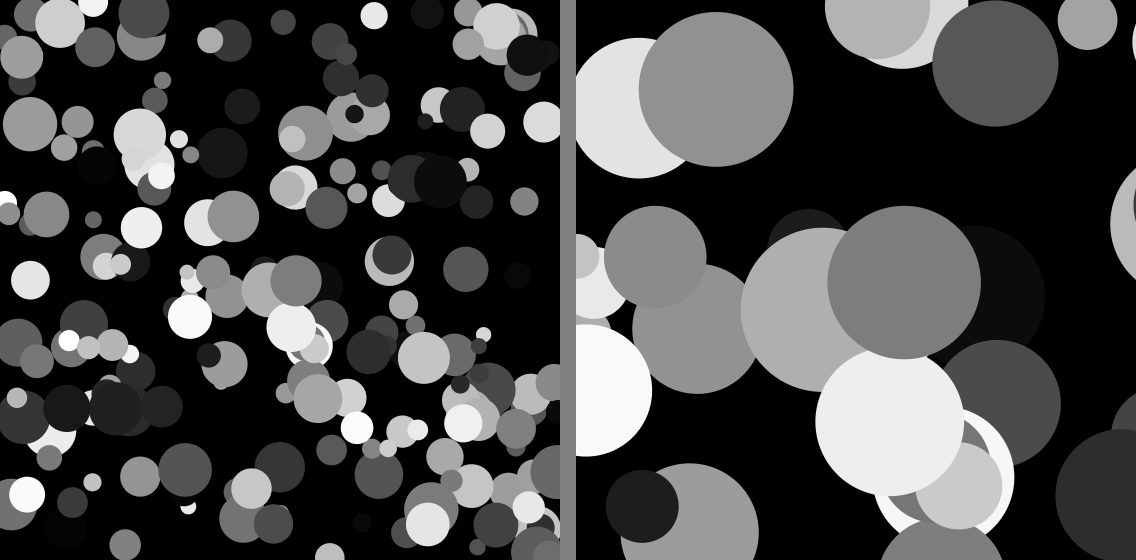
Left, the full canvas; right, a detail of the centre.
Give the GLSL for this pattern, as a WebGL 2 fragment shader.

```glsl
#version 300 es
precision highp float;
precision highp int;

// Flat grey discs of mixed size scattered over black, overlapping like confetti.
// Each disc gets a hashed centre, while its radius and grey follow an even
// two-dimensional sequence; the discs are painted from back to front.

uniform vec2 u_resolution;
out vec4 fragColor;

const int DISC_COUNT = 204;
const uint SCATTER_SEED = 71u;
const float MIN_RADIUS = 0.013;
const float MAX_RADIUS = 0.049;
const vec3 BACKGROUND = vec3(0.0);

// Integer mixing hash
uint mixBits(uint n) {
    n = (n ^ (n >> 16)) * 0x7feb352du;
    n = (n ^ (n >> 15)) * 0x846ca68bu;
    return n ^ (n >> 16);
}

// Two independent random values from 0 to 1
vec2 random2(uint id, uint seed) {
    uint first = mixBits(id + mixBits(seed));
    uint second = mixBits(first + 0x9e3779b9u);
    return vec2(first >> 8, second >> 8) / 16777216.0;
}

// Evenly spread pairs, so every size meets every grey
vec2 evenPair(int index) {
    return fract(0.5 + float(index) * vec2(0.75488, 0.56984));
}

// Disc coverage with an edge one pixel wide
float discMask(vec2 point, vec2 centre, float radius, float pixel) {
    float edgeDistance = length(point - centre) - radius;
    return clamp(0.5 - edgeDistance / pixel, 0.0, 1.0);
}

// Paint all discs, later ones on top
vec3 paintDiscs(vec2 point, vec2 extent, float pixel) {
    vec3 colour = BACKGROUND;
    for (int i = 0; i < DISC_COUNT; i++) {
        vec2 centre = random2(uint(i), SCATTER_SEED) * extent;
        vec2 traits = evenPair(i);
        float radius = mix(MIN_RADIUS, MAX_RADIUS, traits.x);
        vec3 grey = vec3(traits.y);
        colour = mix(colour, grey, discMask(point, centre, radius, pixel));
    }
    return colour;
}

void main() {
    float pixel = 1.0 / min(u_resolution.x, u_resolution.y);
    vec2 point = gl_FragCoord.xy * pixel;
    vec2 extent = u_resolution * pixel;
    fragColor = vec4(paintDiscs(point, extent, pixel), 1.0);
}
```
